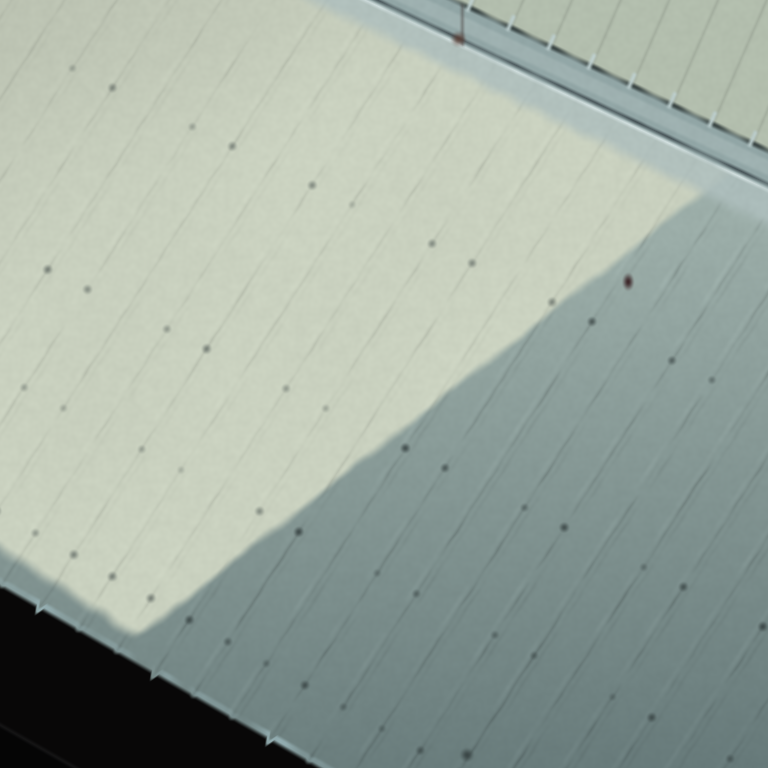
This texture is drawn by a three.js fragment shader. Its source:

```glsl
// Ribbed metal roof seen from above, crossed by a slanting shadow, with a ridge gutter and dark eave.
#define LIT vec3(0.79, 0.82, 0.75)
#define SHADE_HIGH vec3(0.61, 0.68, 0.66)
#define SHADE_LOW vec3(0.40, 0.475, 0.475)
#define FLASHING vec3(0.68, 0.745, 0.74)
#define GUTTER vec3(0.57, 0.65, 0.65)
#define FAR_SHEET vec3(0.70, 0.745, 0.68)
#define VOID vec3(0.018, 0.018, 0.02)
#define RIB_STEP 0.0684
#define RIB_SLOPE 1.55
#define RIB_PHASE 0.22
#define SOFT 0.003
#define GRAIN 0.016

varying vec2 vUv;

float hash(vec2 p) {
  return fract(sin(dot(p, vec2(127.1, 311.7))) * 4375.85);
}

vec2 gradientAt(vec2 cell) {
  float angle = 6.2832 * hash(cell);
  return vec2(cos(angle), sin(angle));
}

float gradientNoise(vec2 p) {
  vec2 i = floor(p), f = fract(p);
  vec2 w = f * f * f * (f * (f * 6.0 - 15.0) + 10.0);
  vec2 e = vec2(1.0, 0.0);
  float low = mix(dot(gradientAt(i), f), dot(gradientAt(i + e), f - e), w.x);
  float high = mix(dot(gradientAt(i + e.yx), f - e.yx), dot(gradientAt(i + 1.0), f - 1.0), w.x);
  return mix(low, high, w.y);
}

// Signed distance above the line that meets the left side at height and falls by slope
float above(vec2 p, float height, float slope) {
  return (p.y - height + slope * p.x) / sqrt(1.0 + slope * slope);
}

float step01(float d, float soft) {
  return smoothstep(-soft, soft, d);
}

float stripe(float d, float halfWidth) {
  return 1.0 - smoothstep(halfWidth - SOFT, halfWidth + SOFT, abs(d));
}

float spot(vec2 p, vec2 center, float radius) {
  return 1.0 - smoothstep(0.0, radius * 1.4, length(p - center));
}

// One screw on a rib; every third rib, given by skip, has none
float fastener(vec2 p, float rib, float height, float slope, float skip) {
  float c = (rib + RIB_PHASE) * RIB_STEP;
  float x = (c - (1.0 - height) / RIB_SLOPE) / (1.0 + slope / RIB_SLOPE);
  float chance = hash(vec2(rib, height * 10.0));
  float present = step(0.5, abs(mod(rib, 3.0) - skip));
  return present * mix(0.35, 0.95, chance) * spot(p, vec2(x, height - slope * x), mix(0.005, 0.0062, chance));
}

void main() {
  vec2 p = vUv;

  // Rib coordinates on the main sheet, with slight dents
  float k = (p.x + (1.0 - p.y) / RIB_SLOPE) / RIB_STEP - RIB_PHASE;
  float rib = floor(k + 0.5);
  float ribDist = (k - rib) * RIB_STEP * 0.84;
  float dent = 0.0016 * gradientNoise(vec2(rib * 3.7, p.y * 45.0));

  // Sunlight and shadow
  float ripple = 0.002 * sin(6.2832 * k) + 0.003 * gradientNoise(p * 40.0);
  float lit = step01(above(p, 0.030 + ripple, -0.786), 0.0065)
            * step01(above(p, 0.287 + ripple, 0.65), 0.011);
  vec3 shade = mix(SHADE_LOW, SHADE_HIGH, clamp(p.y * 1.4 + 0.06 + 0.15 * (0.6 - p.x), 0.0, 1.0));
  vec3 sun = LIT * (1.0 + 0.02 * gradientNoise(p * 4.0) - 0.07 * smoothstep(0.55, 1.05, p.y - p.x * 0.5));
  vec3 color = mix(shade, sun, lit);

  // Broken rib creases with a pale flank
  float wear = clamp(0.6 + 1.5 * gradientNoise(vec2(rib * 7.3, p.y * 30.0)), 0.0, 1.3);
  float flank = clamp(0.6 + 1.3 * gradientNoise(vec2(rib * 5.1, p.y * 24.0)), 0.0, 1.2);
  color *= 1.0 - mix(0.11, 0.065, lit) * wear * stripe(ribDist + dent, 0.0015);
  color *= 1.0 - mix(0.045, 0.02, lit) * flank * stripe(ribDist - 0.008 + dent, 0.002);
  color += mix(0.022, 0.01, lit) * flank * stripe(ribDist + 0.006, 0.0025);

  // Screw rows
  float screws = fastener(p, rib, 0.957, 0.4875, 1.0);
  screws = max(screws, fastener(p, rib, 0.680, 0.4993, 0.0));
  screws = max(screws, fastener(p, rib, 0.512, 0.526, 1.0));
  screws = max(screws, fastener(p, rib, 0.332, 0.565, -1.0));
  screws = max(screws, spot(p, vec2(0.608, 0.017), 0.008));
  color = mix(color, vec3(0.19, 0.23, 0.23), screws * mix(0.8, 0.5, lit));
  vec2 stain = vec2(0.818, 0.633);
  color = mix(color, vec3(0.22, 0.13, 0.14), 0.95 * spot(stain + (p - stain) * vec2(1.2, 0.8), stain, 0.008));

  // Ridge flashing and bright lip
  float flash = above(p, 1.199, 0.492) + 0.004 * gradientNoise(p * 35.0);
  color = mix(color, FLASHING, 0.85 * step01(flash, 0.011));
  float lip = above(p, 1.2237, 0.471);
  float glint = 0.8 + 0.5 * gradientNoise(vec2(p.x * 25.0, 8.5));
  color = mix(color, GUTTER, step01(lip, SOFT));
  color = mix(color, vec3(0.85, 0.90, 0.90), glint * stripe(lip, 0.0018));
  color = mix(color, vec3(0.20, 0.24, 0.26), 0.85 * glint * stripe(lip - 0.007, 0.002));
  color = mix(color, FLASHING, 0.45 * stripe(lip - 0.026, 0.009));

  // Far sheet with capped ribs along its edge
  float far = above(p, 1.283, 0.479);
  float farK = (p.x + (1.0 - p.y) / 2.3) / 0.0634 - 0.696;
  float farRib = (farK - floor(farK + 0.5)) * 0.0634 * 0.917;
  vec3 sheet = FAR_SHEET * (1.0 - 0.09 * stripe(farRib - 0.003, 0.0016));
  color = mix(color, sheet, step01(far, SOFT));
  float gap = 0.6 + 0.25 * cos(6.2832 * (farK - 0.12));
  color = mix(color, vec3(0.17, 0.21, 0.21), gap * stripe(far, 0.003));
  float cap = stripe(farRib, 0.0025) * stripe(far - 0.005, 0.011);
  color = mix(color, vec3(0.74, 0.81, 0.81), 0.9 * cap);

  // Rusty gutter joint
  color = mix(color, vec3(0.28, 0.25, 0.24), 0.45 * stripe(p.x - 0.602, 0.002) * step01(lip, SOFT) * step01(-far, SOFT));
  color = mix(color, vec3(0.34, 0.22, 0.18), 0.75 * spot(p, vec2(0.597, 0.949), 0.009));

  // Eave rim, drip tabs and the void below
  float tab = stripe(ribDist, 0.003) * mix(0.002, 0.009, step(1.5, mod(rib, 3.0)));
  float eave = above(p, 0.238, 0.572) + tab;
  float gleam = clamp(0.35 + 0.8 * gradientNoise(vec2(p.x * 30.0, 3.5)), 0.0, 0.75);
  color = mix(color, vec3(0.62, 0.73, 0.75), gleam * stripe(eave - 0.005, 0.004));
  float beam = above(p, 0.056, 0.57);
  vec3 depth = VOID + vec3(0.012, 0.009, 0.008) * step01(beam, 0.004);
  depth += 0.06 * stripe(beam, 0.002);
  color = mix(depth, color, step01(eave, 0.004));

  // Fine grain
  color *= 1.0 + GRAIN * (gradientNoise(p * 130.0) + gradientNoise(p * 55.0));
  gl_FragColor = vec4(color, 1.0);
}
```
